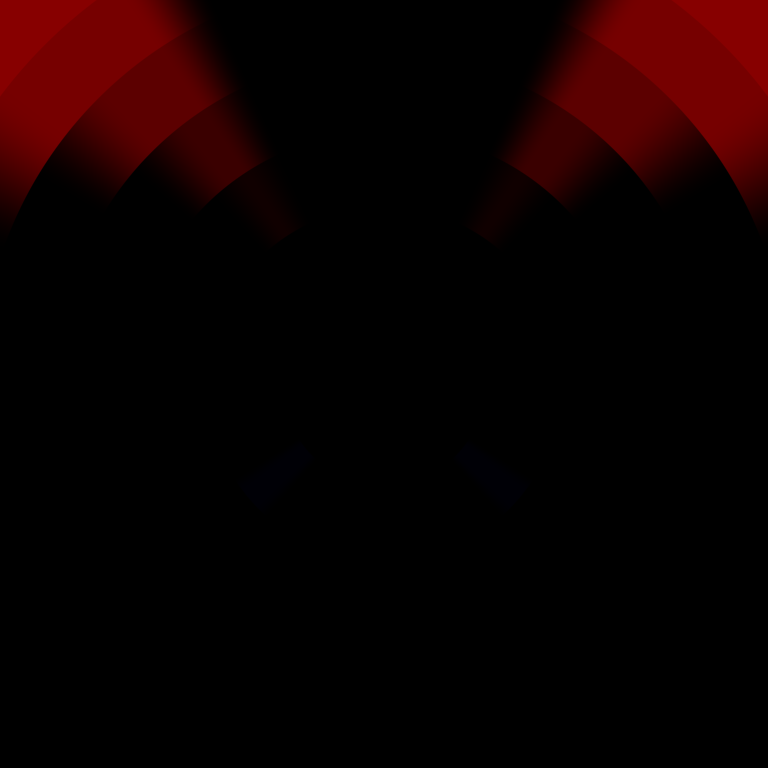
Reproduce this background procedurally as a Shadertoy shader.

```glsl
// Mirrored red ring sectors glowing in the upper corners, with faint blue ones below.

// Soft window: rises over [a, b], falls over [c, d].
float window(float x, float a, float b, float c, float d) {
    return smoothstep(a, b, x) * (1.0 - smoothstep(c, d, x));
}

// Crisp annulus between two radii, with an antialiased edge.
float annulus(float radius, float inner, float outer) {
    float aa = 0.75 / iResolution.y;
    return window(radius, inner - aa, inner + aa, outer - aa, outer + aa);
}

void mainImage(out vec4 fragColor, in vec2 fragCoord) {
    vec2 p = (fragCoord - 0.5 * iResolution.xy) / iResolution.y;
    float radius = length(p);
    float angle = degrees(atan(abs(p.x), p.y)); // from straight up, mirrored

    // Red rings: wider and brighter outward, fading along their arcs.
    float red = 0.0;
    for (int i = 0; i < 5; i++) {
        float k = float(i);
        float inner = 0.2305 + 0.0985 * k;
        float outer = i == 4 ? 2.0 : inner + 0.0985;
        float level = 0.065 + 0.18 * k - 0.016 * k * k;
        float end = 43.0 + 6.0 * k + 1.1 * k * k;
        float sector = window(angle, 24.0, 34.0, end - 10.0 - 3.0 * k, end);
        red += level * sector * annulus(radius, inner, outer);
    }

    // Faint blue sectors below the centre.
    float blue = 0.022 * window(angle, 122.0, 127.0, 134.0, 139.0)
               * annulus(radius, 0.132, 0.2305);

    fragColor = vec4(red, 0.0, blue, 1.0);
}
```
